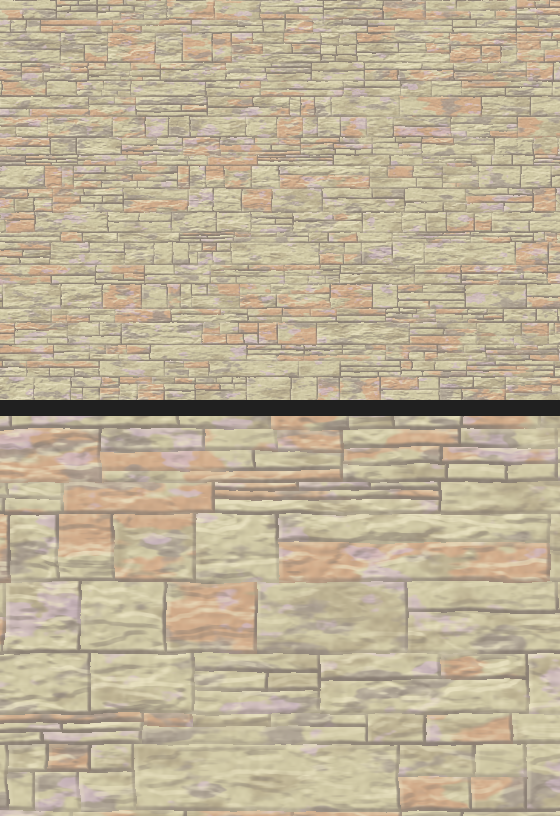
Top: the whole. Bottom: its middle third, enlarged.
This texture is drawn by a Shadertoy shader. Its source:

```glsl
// Dry-stacked ledgestone wall: thin sandy slabs with peach and grey stains.
#define COURSES 21.0
#define BLOCKS 6.0
#define JOINT 0.0036
#define RELIEF 0.24
#define SAND vec3(0.815, 0.785, 0.645)
#define TAN vec3(0.735, 0.690, 0.565)
#define GREY vec3(0.640, 0.595, 0.560)
#define PEACH vec3(0.825, 0.665, 0.535)
#define CREAM vec3(0.925, 0.895, 0.770)
#define LILAC vec3(0.825, 0.735, 0.790)
#define SHADOW vec3(0.530, 0.485, 0.445)

float hash(vec2 p) {
    vec3 q = fract(vec3(p.xyx) * vec3(0.1031, 0.1030, 0.0973));
    q += dot(q, q.yzx + 33.33);
    return fract((q.x + q.y) * q.z);
}

float noise(vec2 p) {
    vec2 i = floor(p), f = fract(p);
    f = f * f * (3.0 - 2.0 * f);
    return mix(mix(hash(i), hash(i + vec2(1, 0)), f.x),
               mix(hash(i + vec2(0, 1)), hash(i + vec2(1, 1)), f.x), f.y);
}

float fbm(vec2 p) {
    float sum = 0.0, gain = 0.53;
    for (int i = 0; i < 4; i++) {
        sum += gain * noise(p);
        p = p * 2.03 + 17.3;
        gain *= 0.5;
    }
    return sum;
}

float border(float i, float seed) {
    return i + 0.6 * (hash(vec2(i, seed)) - 0.5);
}

// Endless row of uneven cells: index, lower border, upper border
vec3 cells(float x, float seed) {
    float i = floor(x);
    if (x < border(i, seed)) i -= 1.0;
    else if (x >= border(i + 1.0, seed)) i += 1.0;
    return vec3(i, border(i, seed), border(i + 1.0, seed));
}

// Cut the interval span.yz into n uneven parts: index, lower, upper
vec3 divide(float x, vec3 span, float n, float bend) {
    float size = span.z - span.y;
    float t = clamp((x - span.y) / size, 0.0, 0.9999);
    float i = floor(pow(t, bend) * n);
    vec2 ends = pow(vec2(i, i + 1.0) / n, vec2(1.0 / bend));
    return vec3(i, span.y + size * ends);
}

// Broken slate layers, stepped along the bedding
float ledges(vec2 p, float id) {
    float h = fbm(p * vec2(17.0, 62.0) + id * 91.0) * 5.0;
    return (floor(h) + smoothstep(0.3, 0.7, fract(h))) * 0.2
         + 0.16 * noise(p * vec2(110.0, 190.0));
}

void mainImage(out vec4 fragColor, in vec2 fragCoord) {
    vec2 p = fragCoord / iResolution.y;
    float soft = max(0.0016, 1.0 / iResolution.y);

    // Ragged outlines
    vec2 q = p + 0.0045 * (vec2(fbm(p * 55.0), fbm(p * vec2(28.0, 50.0) + 40.0)) - 0.5);

    // Courses, blocks, then slabs inside each block
    vec3 course = cells(q.y * COURSES, 3.0);
    vec3 block = cells(q.x * BLOCKS + 19.0 * hash(vec2(course.x, 8.0)), course.x + 50.0);
    vec2 key = vec2(block.x, course.x) + 70.0;
    float layers = 1.0 + floor(hash(key) * 2.7);
    vec3 slab = divide(q.y * COURSES, course, layers, mix(0.7, 1.45, hash(key + 5.3)));
    key += vec2(slab.x * 13.7, slab.x * 5.1);
    float x = q.x * BLOCKS + 19.0 * hash(vec2(course.x, 8.0));
    float pieces = 1.0 + floor(hash(key + 2.9) * 2.6);
    vec3 piece = divide(x, block, pieces, mix(0.6, 1.6, hash(key + 9.1)));
    key += piece.x * 7.3;
    float id = hash(key + 1.7);

    // Distances to the four sides
    vec2 low = vec2(x - piece.y, q.y * COURSES - slab.y) / vec2(BLOCKS, COURSES);
    vec2 high = vec2(piece.z - x, slab.z - q.y * COURSES) / vec2(BLOCKS, COURSES);

    // Mottled stone body
    float mottle = fbm(p * vec2(22.0, 48.0) + id * 37.0);
    vec3 color = mix(SAND, TAN, smoothstep(0.50, 0.70, mottle + 0.24 * (hash(key + 4.4) - 0.5)));

    // Stains cover parts of some stones
    float stain = fbm(p * vec2(14.0, 36.0) + id * 63.0 + 9.0);
    float peachy = step(0.62, hash(key + 6.6));
    color = mix(color, PEACH, 0.9 * peachy * smoothstep(0.42, 0.50, stain));
    float greyness = fbm(p * vec2(20.0, 50.0) + id * 21.0 + 60.0);
    color = mix(color, GREY, 0.75 * smoothstep(0.60, 0.70, greyness));
    float bloom = fbm(p * vec2(24.0, 52.0) + 120.0 + id * 11.0);
    color = mix(color, LILAC, 0.7 * smoothstep(0.65, 0.73, bloom));

    // Light from the upper left over the broken ledges
    float slope = ledges(p, id) - ledges(p + vec2(-0.0022, 0.0036), id);
    float rough = mix(0.45, 1.25, hash(key + 3.1));
    color = mix(color, CREAM, clamp(slope * rough * RELIEF * 12.0, 0.0, 0.75));
    color = mix(color, SHADOW, clamp(-slope * rough * RELIEF * 9.0, 0.0, 0.55));

    // Lit upper and left rims, shaded joints below and to the right
    float rim = 1.0 - smoothstep(JOINT * 0.4, JOINT * 0.4 + 2.0 * soft, min(high.y, low.x));
    color = mix(color, CREAM, 0.42 * rim * noise(p * vec2(30.0, 60.0) + id * 9.0));
    float wear = smoothstep(0.15, 0.75, noise(p * vec2(13.0, 40.0) + 31.0));
    float joint = 1.0 - smoothstep(JOINT * 0.5, JOINT * 0.5 + 2.0 * soft, min(low.y, high.x * 1.25));
    color = mix(color, SHADOW, joint * mix(0.3, 0.9, wear));

    // Fine grain
    color += 0.035 * (noise(p * 260.0) - 0.5);
    fragColor = vec4(color, 1.0);
}
```
